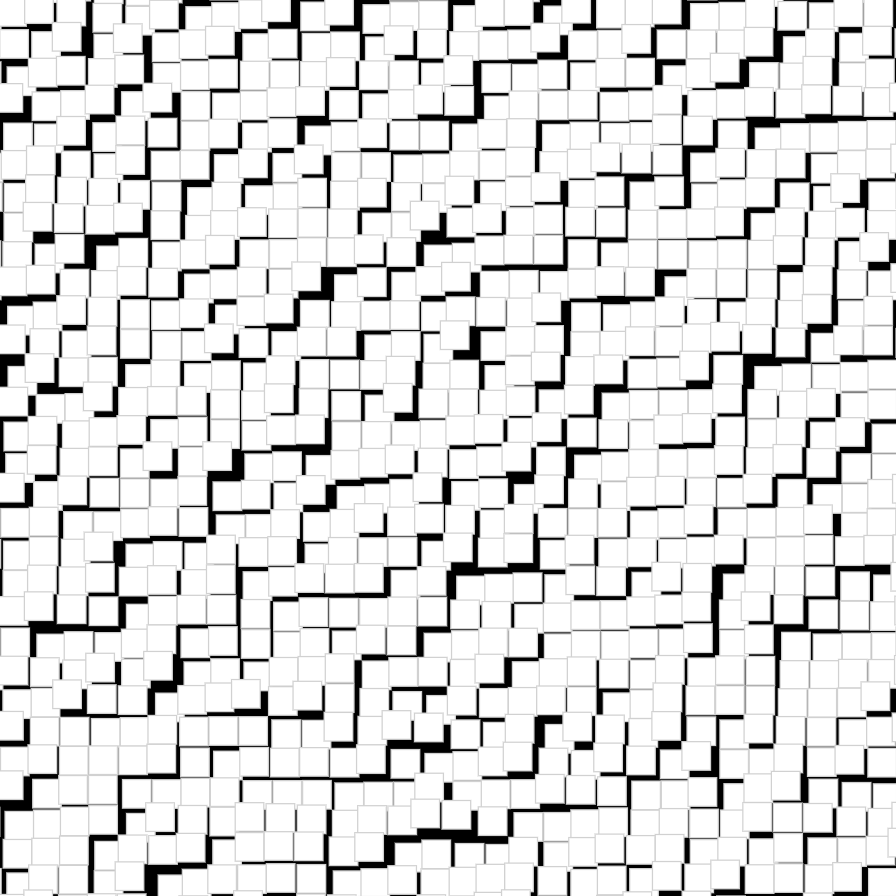
Reproduce this pattern procedurally as a WebGL 1 fragment shader.

```glsl
precision highp float;

uniform vec2 u_resolution;

#define CELLS 30.0          // tiles across the canvas
#define MAX_SHIFT 0.29      // largest diagonal shift, in tiles
#define OUTLINE_WIDTH 0.042 // in tiles
#define TILE_COLOR vec3(1.0)
#define OUTLINE_COLOR vec3(0.82)
#define GAP_COLOR vec3(0.0)

vec2 hash22(vec2 p) {
  vec3 q = fract(p.xyx * vec3(0.1031, 0.1030, 0.0973));
  q += dot(q, q.yzx + 33.33);
  return fract((q.xx + q.yz) * q.zy);
}

// Triangular distribution: small shifts are the most common
float tileShift(vec2 cell) {
  vec2 r = hash22(cell + 17.0);
  return (r.x + r.y - 1.0) * MAX_SHIFT;
}

float squareDistance(vec2 p) {
  vec2 d = abs(p) - 0.5;
  return max(d.x, d.y);
}

float coverage(float dist, float pixel) {
  return clamp(0.5 - dist / pixel, 0.0, 1.0);
}

void main() {
  float side = min(u_resolution.x, u_resolution.y);
  float pixel = CELLS / side;
  vec2 p = gl_FragCoord.xy * pixel;
  vec2 home = floor(p);
  vec3 color = GAP_COLOR;

  // Paint the neighbourhood from top left to bottom right
  for (int row = 1; row >= -1; row--) {
    for (int col = -1; col <= 1; col++) {
      vec2 cell = home + vec2(float(col), float(row));
      vec2 center = cell + 0.5 + tileShift(cell) * vec2(1.0, -1.0);
      float dist = squareDistance(p - center);
      vec3 tile = mix(OUTLINE_COLOR, TILE_COLOR, coverage(dist + OUTLINE_WIDTH, pixel));
      color = mix(color, tile, coverage(dist, pixel));
    }
  }

  gl_FragColor = vec4(color, 1.0);
}
```
